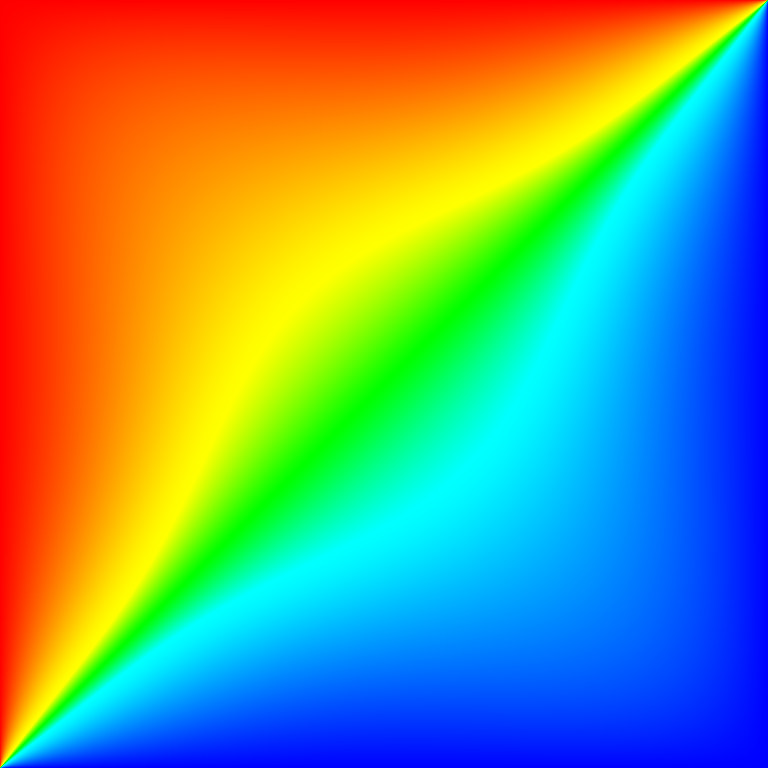
This background is drawn by a WebGL 2 fragment shader. Its source:

```glsl
#version 300 es
precision highp float;
// Spectrum fan: red to green to blue, pinched at two corners and wide in the middle.

uniform vec2 u_resolution;
out vec4 outColor;

const vec3 RED = vec3(1.0, 0.0, 0.0);
const vec3 GREEN = vec3(0.0, 1.0, 0.0);
const vec3 BLUE = vec3(0.0, 0.0, 1.0);

const float PINCH_RATIO = 0.75;   // where the secondary hue lies near the corners
const float SWELL_CENTER = 0.548; // corner weight at which the green lens is half open
const float SWELL_POWER = 5.0;    // how abruptly the lens opens
const float OUTER_CURVE = 1.6;    // easing from the border to the secondary hue
const float INNER_CURVE = 1.25;   // easing from the diagonal to the secondary hue

// Weight ratio at which the warm or cool secondary hue is purest.
float secondaryRatio(float weightSum) {
    return PINCH_RATIO / (1.0 + pow(weightSum / SWELL_CENTER, SWELL_POWER));
}

void main() {
    vec2 uv = gl_FragCoord.xy / u_resolution;

    // Bilinear weights of the top left and bottom right corners.
    float warm = uv.y * (1.0 - uv.x);
    float cool = uv.x * (1.0 - uv.y);
    float ratio = min(warm, cool) / max(max(warm, cool), 1e-6);
    float edge = secondaryRatio(warm + cool);

    // Green rises from the border, then the side colour fades to the diagonal.
    float greenAmount = 1.0 - pow(max(1.0 - ratio / edge, 0.0), OUTER_CURVE);
    float sideAmount = pow(clamp((1.0 - ratio) / (1.0 - edge), 0.0, 1.0), INNER_CURVE);

    vec3 side = warm > cool ? RED : BLUE;
    outColor = vec4(side * sideAmount + GREEN * greenAmount, 1.0);
}
```
